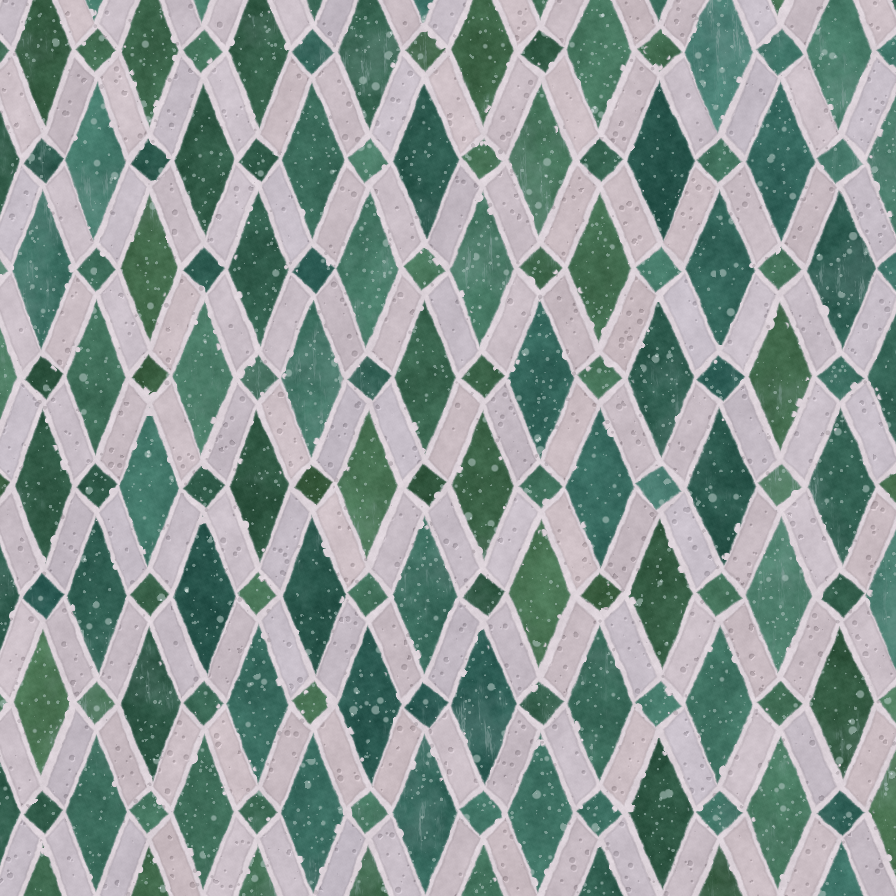
Write a Shadertoy shader that draws this pattern.

```glsl
#define LATTICE vec2(0.0632, 0.1213)
#define ORIGIN vec2(0.048, 0.0935)
#define LOZENGE vec2(0.0348, 0.0858)
#define SQUARE vec2(0.0236, 0.0246)
#define BAR_HALF 0.0152
#define BAR_LEAN 0.40
#define JOINT 0.0062
#define GREEN_DARK vec3(0.17, 0.32, 0.25)
#define GREEN_LIGHT vec3(0.32, 0.52, 0.43)
#define PALE_GLAZE vec3(0.56, 0.65, 0.64)
#define CLAY vec3(0.785, 0.742, 0.772)
#define GROUT vec3(0.865, 0.828, 0.853)

vec2 hash2(vec2 p) {
    vec3 q = fract(p.xyx * vec3(0.1031, 0.1030, 0.0973));
    q += dot(q, q.yzx + 33.33);
    return fract((q.xx + q.yz) * q.zy);
}

// Layered, rotated sines, roughly -1 to 1
float waves(vec2 p) {
    float sum = 0.0, amp = 0.5;
    for (int i = 0; i < 6; i++) {
        sum += amp * sin(p.x + 1.6 * sin(p.y * 0.9 + sum));
        p = mat2(1.2, 1.6, -1.6, 1.2) * p + 3.7;
        amp *= 0.68;
    }
    return sum;
}

// Cellular noise: distance to the nearest point, and that point's random value
vec2 cellular(vec2 p) {
    vec2 base = floor(p), nearest = vec2(9.0, 0.0);
    for (int j = -1; j <= 1; j++)
    for (int i = -1; i <= 1; i++) {
        vec2 cell = base + vec2(i, j);
        vec2 rnd = hash2(cell + 57.0);
        float dist = length(cell + rnd - p);
        if (dist < nearest.x) nearest = vec2(dist, hash2(cell + 191.0).x);
    }
    return nearest;
}

// Round flecks of random size; density is the share of cells that hold one
float flecks(vec2 p, float density) {
    vec2 c = cellular(p);
    float radius = 0.42 * max(0.0, 1.0 - c.y / density);
    return smoothstep(radius + 0.1, radius - 0.1, c.x) * step(c.y, density);
}

float rhombus(vec2 p, vec2 size) {
    return (dot(abs(p) / size, vec2(1.0)) - 1.0) * size.x * size.y / length(size);
}

// Hand-cut rhombus with slight shift, turn and scale
float cutRhombus(vec2 p, vec2 size, vec2 rnd, float turn) {
    float a = (rnd.x - 0.5) * turn;
    p = mat2(cos(a), sin(a), -sin(a), cos(a)) * (p + 0.003 * (rnd - 0.5));
    return rhombus(p, size * (0.95 + 0.09 * rnd.y));
}

vec3 glaze(vec2 p, vec2 rnd, float d) {
    float tone = rnd.x * 0.85 + 0.2 * waves(p * 38.0 + rnd * 40.0);
    vec3 col = mix(GREEN_DARK, GREEN_LIGHT, clamp(tone, -0.1, 1.1));
    col += (rnd.y - 0.5) * vec3(-0.05, 0.0, 0.09);
    col += 0.022 * waves(p * 260.0);

    // Milky haze, vertical scratches and pinholes
    float haze = smoothstep(0.15, 1.1, waves(p * 13.0 + 2.0)) + 0.5 * smoothstep(0.9, 1.0, rnd.x);
    float scratch = smoothstep(0.3, 1.0, waves(p * vec2(270.0, 36.0)));
    col = mix(col, PALE_GLAZE, clamp(haze * (0.22 + 0.4 * scratch), 0.0, 0.65));
    float pinholes = 0.55 * flecks(p * 190.0, 0.16) + 0.6 * flecks(p * 85.0 + 9.0, 0.1);
    col = mix(col, vec3(0.68, 0.76, 0.74), pinholes);
    return mix(col, PALE_GLAZE, 0.3 * smoothstep(-0.0025, 0.0, d));
}

vec3 clay(vec2 p, vec2 rnd, float d) {
    vec3 col = CLAY + (rnd.x - 0.5) * 0.045 + (rnd.y - 0.5) * vec3(0.025, 0.0, -0.02);
    col += 0.022 * waves(p * 60.0) + 0.014 * waves(p * 330.0);

    // Pits are lit on their lower side
    float pit = flecks(p * 120.0 + 31.0, 0.2);
    float rim = flecks((p + vec2(-0.001, 0.0016)) * 120.0 + 31.0, 0.2);
    col += 0.06 * rim - 0.14 * pit;
    return col - 0.05 * smoothstep(-0.003, 0.0, d);
}

void mainImage(out vec4 fragColor, in vec2 fragCoord) {
    vec2 p = fragCoord / iResolution.y;
    float soft = 0.5 / iResolution.y + 0.0006;

    // Uneven column spacing and hand-cut edges
    vec2 q = p - ORIGIN;
    q.x += 0.016 * sin(3.93 * q.x);
    q += 0.0011 * vec2(waves(p * 43.0), waves(p.yx * 37.0 + 8.0));
    q += 0.0005 * vec2(waves(p * 190.0), waves(p.yx * 170.0));

    // Mirror alternate cells so squares always lie on the rising diagonal
    vec2 cell = floor(q / LATTICE);
    vec2 f = q / LATTICE - cell - 0.5;
    vec2 flip = vec2(mod(cell.x + cell.y, 2.0) < 0.5 ? 1.0 : -1.0, 1.0);
    f *= flip;
    vec2 squareCorner = vec2(f.x + f.y < 0.0 ? -0.5 : 0.5);
    vec2 lozengeCorner = f.x < f.y ? vec2(-0.5, 0.5) : vec2(0.5, -0.5);
    vec2 squareRnd = hash2(cell + 0.5 + squareCorner * flip + 20.0);
    vec2 lozengeRnd = hash2(cell + 0.5 + lozengeCorner * flip + 20.0);
    vec2 barRnd = hash2(cell + 83.0);

    // Distances to the three tile shapes
    vec2 toSquare = (f - squareCorner) * flip * LATTICE;
    vec2 toLozenge = (f - lozengeCorner) * flip * LATTICE;
    float dSquare = cutRhombus(toSquare, SQUARE, squareRnd, 0.3);
    float dLozenge = cutRhombus(toLozenge, LOZENGE, lozengeRnd, 0.06);
    vec2 b = f * LATTICE;
    float across = abs(b.x - BAR_LEAN * b.y + 0.002 * (barRnd.x - 0.5)) - BAR_HALF;
    float dBar = max(across * 0.93, JOINT - rhombus(toSquare, SQUARE));
    float dGlaze = min(dSquare, dLozenge);

    // Chipped glaze edges
    dGlaze += 0.004 * flecks(p * 75.0 + 5.0, 0.3);

    // Grout with grain and a faint shadow beside the tiles
    vec3 col = GROUT + 0.02 * waves(p * 75.0) + 0.018 * waves(p * 360.0);
    col -= 0.05 * smoothstep(0.0018, 0.0, min(dGlaze, dBar));
    col -= 0.12 * flecks(p * 150.0 + 71.0, 0.08);

    vec2 glazeRnd = dSquare < dLozenge ? squareRnd : lozengeRnd;
    col = mix(col, clay(p, barRnd, dBar), smoothstep(soft, -soft, dBar));
    col = mix(col, glaze(p, glazeRnd, dGlaze), smoothstep(soft, -soft, dGlaze));
    fragColor = vec4(clamp(col, 0.0, 1.0), 1.0);
}
```
